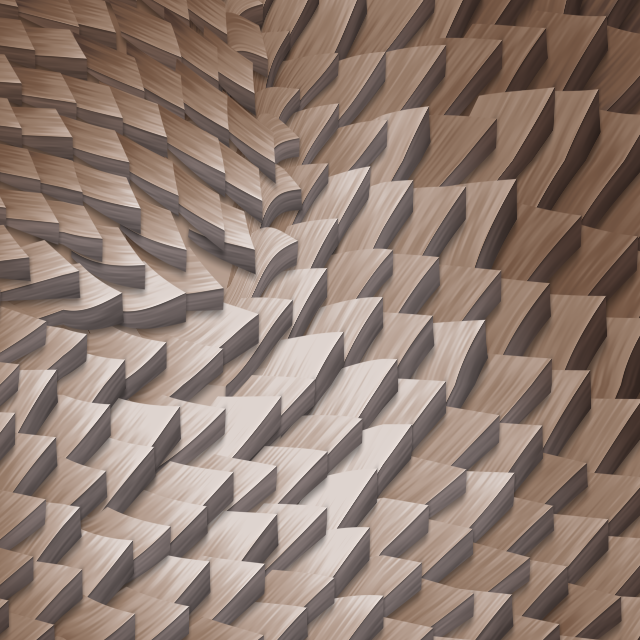
Reproduce this pattern procedurally as a WebGL 2 fragment shader.

```glsl
#version 300 es
precision highp float;
// Carved relief of overlapping slabs: a warped, sheared lattice of tiles, each with
// a lit top and a shaded vertical wall, painted back to front.
// A direction field turns the tiles; a crease parts small scales from long slabs.
uniform vec2 u_resolution;
out vec4 fragColor;

const vec2 CELL = vec2(0.078, 0.094);
const float ROW_SLOPE = 0.45;
const vec3 UMBER = vec3(0.27, 0.20, 0.175);
const vec3 BROWN = vec3(0.46, 0.34, 0.265);
const vec3 TAN = vec3(0.59, 0.48, 0.405);
const vec3 ROSE = vec3(0.72, 0.63, 0.575);
const vec3 PALE = vec3(0.87, 0.83, 0.81);
const vec3 SLATE = vec3(0.46, 0.415, 0.41);

// Integer hash, two values in 0..1
vec2 hash2(ivec2 cell) {
  uvec2 v = uvec2(cell + 4096) * 1664525u + 1013904223u;
  v.x += v.y * 1664525u;
  v.y += v.x * 1664525u;
  v ^= v >> 16u;
  v.x += v.y * 1664525u;
  v.y += v.x * 1664525u;
  v ^= v >> 16u;
  return vec2(v & 65535u) / 65535.0;
}

float noise(vec2 p) {
  ivec2 i = ivec2(floor(p));
  vec2 f = fract(p);
  f = f * f * (3.0 - 2.0 * f);
  float low = mix(hash2(i).x, hash2(i + ivec2(1, 0)).x, f.x);
  float high = mix(hash2(i + ivec2(0, 1)).x, hash2(i + ivec2(1, 1)).x, f.x);
  return mix(low, high, f.y);
}

float band(float x, float lo, float hi, float soft) {
  return smoothstep(lo - soft, lo + soft, x) * (1.0 - smoothstep(hi - soft, hi + soft, x));
}

float creaseX(float y) { return 0.44 + 0.035 * cos(9.0 * (y - 0.72)); }

// 1 among the small scales at upper left, 0 among the slabs
float scaleMask(vec2 p) {
  float c = creaseX(p.y);
  return (1.0 - smoothstep(c - 0.03, c + 0.03, p.x)) * smoothstep(0.44, 0.66, p.y);
}

// Lattice density: tight at upper left and at the crease, loose at upper right
vec2 warp(vec2 p) {
  float lift = 0.04 * log(1.0 + exp((p.y - 0.52) / 0.04));
  float left = 1.0 - smoothstep(0.1, 0.6, p.x);
  float loose = smoothstep(0.45, 1.05, p.x) * smoothstep(0.25, 1.1, p.y);
  float pinch = smoothstep(0.4, 0.75, p.y) * tanh((p.x - creaseX(p.y)) / 0.07);
  return p + vec2(0.05 * pinch - 0.06 * loose, -0.45 * left * (0.48 - lift) - 0.26 * loose);
}

float edgeAngle(vec2 p, float scales) {
  float nearCrease = exp(-abs(p.x - creaseX(p.y)) * 9.0) * smoothstep(0.5, 0.8, p.y);
  float slab = mix(0.78, 1.02, p.y) + 0.16 * nearCrease;
  return mix(slab, -0.1 - 0.45 * smoothstep(0.05, 0.45, p.x), scales);
}

vec3 woodRamp(float t) {
  vec3 c = mix(UMBER, BROWN, smoothstep(-0.35, 0.1, t));
  c = mix(c, TAN, smoothstep(0.05, 0.38, t));
  c = mix(c, ROSE, smoothstep(0.35, 0.68, t));
  return mix(c, PALE, smoothstep(0.62, 0.98, t));
}

// Broad light: strong below the centre, weaker at left, dim at the right rim
float lightAt(vec2 p) {
  vec2 low = (p - vec2(0.44, 0.24)) * vec2(1.7, 2.1);
  vec2 mid = (p - vec2(0.3, 0.62)) * vec2(2.4, 2.9);
  float glow = 0.1 + 0.68 * exp(-dot(low, low) * 1.5) + 0.3 * exp(-dot(mid, mid));
  glow += 0.18 * exp(-abs(p.x - 0.6) * 9.0) * smoothstep(0.45, 0.7, p.y);
  return glow - 0.16 * smoothstep(0.65, 1.0, p.x) * smoothstep(0.1, 0.45, p.y);
}

// Paints one tile over a colour; d runs from its peak corner
vec3 paintTile(vec3 under, vec2 d, vec2 p, float scales, float angle, vec2 rnd, float soft) {
  d.x += (rnd.x - 0.5) * 2.6 * d.y * d.y;
  vec2 edge = vec2(cos(angle), sin(angle));
  vec2 side = vec2(cos(angle + 2.18), sin(angle + 2.18));
  vec2 top = inverse(mat2(-edge, side)) * d;
  vec2 wall = inverse(mat2(-edge, vec2(0.0, -1.0))) * d;
  vec3 size = mix(vec3(0.17, 0.1, 0.045), vec3(0.12, 0.064, 0.04), scales * scales * scales);
  float taper = mix(0.4, 0.8, scales) * clamp(wall.x / size.x, 0.0, 1.0);
  float drop = size.z * (0.8 + 0.4 * rnd.y) * (1.0 - taper);
  float light = lightAt(p);

  // Soft shadow under the wall
  under *= 1.0 - 0.42 * band(wall.x, 0.0, size.x, 0.008) * band(wall.y, 0.0, drop + 0.009, 0.013);
  // Lit top with long grain
  float grain = noise(vec2(top.x * 22.0, top.y * 260.0) + rnd * 90.0) - 0.5;
  float tone = light + 0.27 - 0.45 * top.x / size.x - 0.24 * top.y / size.y;
  vec3 topColor = woodRamp(tone + 0.28 * (rnd.y - 0.5) + 0.22 * grain);
  topColor += 0.08 * exp(-abs(top.y) / 0.004);
  vec3 color = mix(under, topColor, band(top.x, 0.0, size.x, soft) * band(top.y, 0.0, size.y, soft));
  // Shaded wall with a dark line along its upper edge
  vec3 wallColor = mix(mix(UMBER, BROWN, 0.1 + 0.45 * scales), SLATE, smoothstep(0.1, 0.6, light));
  wallColor *= 1.12 - 0.4 * wall.y / size.z + 0.2 * grain + 0.16 * (rnd.x - 0.5);
  wallColor *= 1.0 - 0.45 * exp(-abs(wall.y) / 0.003);
  return mix(color, wallColor, band(wall.x, 0.0, size.x, soft) * band(wall.y, 0.0, drop, soft));
}

void main() {
  vec2 p = gl_FragCoord.xy / u_resolution;
  vec2 q = warp(p);
  const float STEP = 0.002;
  mat2 jac = mat2(warp(p + vec2(STEP, 0.0)) - q, warp(p + vec2(0.0, STEP)) - q) / STEP;
  mat2 unwarp = inverse(jac);
  float density = sqrt(abs(determinant(jac)));
  float soft = 0.9 * density / min(u_resolution.x, u_resolution.y);
  ivec2 home = ivec2(floor(vec2(q.x, q.y + ROW_SLOPE * q.x) / CELL));
  // Upper rows first, each row from right to left
  vec3 color = woodRamp(lightAt(p) - 0.1);
  for (int j = 3; j >= -1; j--) {
    float rowShift = hash2(ivec2(home.y + j, 77)).x;
    for (int i = 3; i >= -2; i--) {
      ivec2 id = home + ivec2(i, j);
      vec2 rnd = hash2(id);
      vec2 peak = (vec2(id) + vec2(rowShift, 0.5) + 0.36 * (rnd - 0.5)) * CELL;
      peak.y -= ROW_SLOPE * peak.x;
      vec2 offset = unwarp * (q - peak);
      float scales = scaleMask(p - offset);
      float angle = edgeAngle(p - offset, scales) + 0.24 * (rnd.y - 0.5);
      color = paintTile(color, offset * density, p, scales, angle, rnd, soft);
    }
  }
  fragColor = vec4(clamp(color, 0.0, 1.0), 1.0);
}
```
